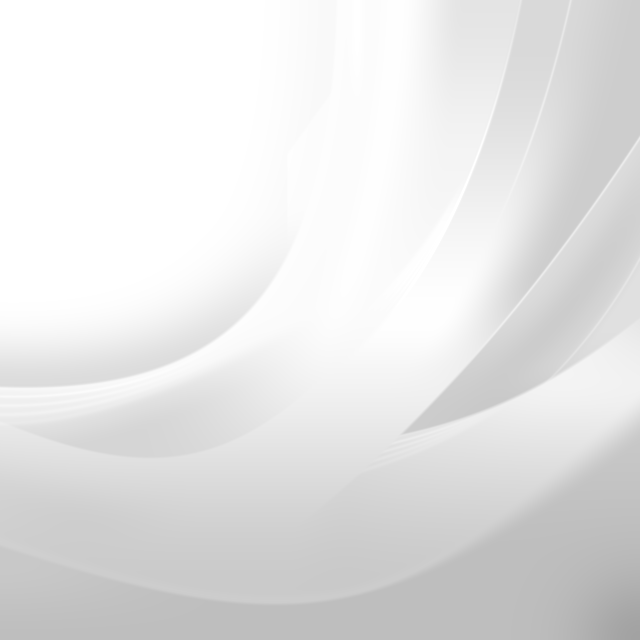
Write a WebGL 1 fragment shader that draws this background.

```glsl
precision highp float;
// Soft pale ribbons sweeping from the top right round to the lower left.
// Every ribbon edge is a conic arc with a signed distance; each layer is
// a smooth grey tone masked by those arcs, finished with thin highlights.

uniform vec2 u_resolution;

#define SWEEP_LIGHT 0.985
#define SWEEP_DARK 0.79
#define LENS_GREY 0.835
#define FOLD_GREY 0.785
#define CURTAIN_GREY 0.805
#define FLOOR_GREY 0.745
#define HAIR_WIDTH 0.0019
#define FAN_LINES 5

float cross2(vec2 a, vec2 b) { return a.x * b.y - a.y * b.x; }

// Signed distance to the conic from a to c pulled towards b by weight w;
// positive on the side of b. Uses the implicit barycentric form.
float arc(vec2 p, vec2 a, vec2 b, vec2 c, float w) {
  vec2 u = a - b, v = c - b, q = p - b;
  float area = cross2(u, v);
  float s = cross2(q, v) / area;
  float t = cross2(u, q) / area;
  vec2 gradS = vec2(v.y, -v.x) / area;
  vec2 gradT = vec2(-u.y, u.x) / area;
  float m = 1.0 - s - t, k = 4.0 * w * w;
  vec2 grad = -2.0 * m * (gradS + gradT) - k * (t * gradS + s * gradT);
  return (m * m - k * s * t) / max(length(grad), 0.001);
}

float mask(float d, float soft) {
  float w = soft + 1.0 / min(u_resolution.x, u_resolution.y);
  return smoothstep(-w, w, d);
}

float glow(float d, float width) { return exp(-d * d / (width * width)); }

// Several hairlines fanned out across a varying spread
float fan(float d, float spread) {
  float sum = 0.0;
  for (int i = 0; i < FAN_LINES; i++) {
    float k = float(i) / float(FAN_LINES - 1);
    sum += glow(d - spread * k, HAIR_WIDTH * (1.0 + k)) * (1.0 - 0.5 * k);
  }
  return min(sum, 1.0);
}

void main() {
  vec2 p = gl_FragCoord.xy / u_resolution;

  // Ribbon edges
  float inner = arc(p, vec2(0.0, 0.395), vec2(0.521, 0.375), vec2(0.527, 1.026), 1.17);
  float lensTop = arc(p, vec2(0.0, 0.3385), vec2(0.17, 0.336), vec2(0.443, 0.479), 1.0);
  float lensBase = arc(p, vec2(0.0, 0.342), vec2(0.307, 0.215), vec2(0.521, 0.427), 1.3);
  float veil = arc(p, vec2(0.634, 1.0), vec2(0.622, 0.70), vec2(0.521, 0.453), 1.0);
  float strand = arc(p, vec2(0.814, 1.0), vec2(0.751, 0.685), vec2(0.612, 0.512), 1.0);
  float curtain = arc(p, vec2(0.892, 1.0), vec2(0.8385, 0.759), vec2(0.742, 0.583), 1.0);
  float fold = arc(p, vec2(1.0, 0.785), vec2(0.788, 0.4635), vec2(0.56, 0.258), 1.0);
  float crease = arc(p, vec2(1.0, 0.596), vec2(0.9375, 0.482), vec2(0.846, 0.3945), 1.0);
  float shelf = arc(p, vec2(0.521, 0.303), vec2(0.788, 0.331), vec2(1.0, 0.505), 1.1);
  float hem = arc(p, vec2(0.0, 0.147), vec2(0.56, -0.038), vec2(1.0, 0.349), 1.75);

  // Broad sweep, white across the middle and grey towards the bottom
  float tone = mix(SWEEP_DARK, SWEEP_LIGHT, smoothstep(0.07, 0.52, p.y));
  tone -= 0.02 * glow(lensBase - 0.1, 0.05) * (1.0 - smoothstep(0.1, 0.32, p.x));

  // Upper veils
  float veilShade = mix(0.03, 0.09, smoothstep(0.75, 1.0, p.y)) * smoothstep(0.5, 0.8, p.y);
  tone -= veilShade * smoothstep(0.0, 0.09, veil);
  tone += 0.012 * glow(veil + 0.015, 0.025) * smoothstep(0.4, 0.6, p.y);
  tone += 0.015 * glow(p.x - 0.558, 0.01) * smoothstep(0.8, 0.95, p.y);
  float strandTone = mix(1.0, 0.85, smoothstep(0.48, 0.95, p.y));
  tone = mix(tone, strandTone, mask(strand, 0.004) * smoothstep(0.42, 0.52, p.y));
  float strandFade = smoothstep(0.5, 0.65, p.y) * (1.0 - 0.5 * smoothstep(0.75, 1.0, p.y));
  tone += 0.07 * glow(strand, HAIR_WIDTH) * strandFade;
  float strandFan = smoothstep(0.5, 0.58, p.y) * (1.0 - smoothstep(0.65, 0.74, p.y));
  tone += 0.025 * fan(strand, -0.12 * max(0.76 - p.y, 0.0)) * strandFan;
  tone = mix(tone, CURTAIN_GREY, smoothstep(-0.005, 0.1, curtain) * smoothstep(0.36, 0.58, p.y));
  tone += 0.06 * glow(curtain, HAIR_WIDTH) * smoothstep(0.62, 0.85, p.y);

  // Grey lens at the left
  float lensTone = mix(0.88, LENS_GREY, smoothstep(0.0, 0.05, lensTop));
  float lens = mask(lensTop, 0.012) * mask(-lensBase, 0.001);
  tone = mix(tone, lensTone, lens * (1.0 - smoothstep(0.2, 0.52, p.x)));

  // Bright rim, left streaks and the white field they enclose
  float rimWidth = mix(0.006, 0.022, smoothstep(0.0, 0.4, p.x));
  tone = mix(tone, 1.0, 0.65 * exp(-max(inner, 0.0) / rimWidth));
  float streaks = fan(inner, inner - lensTop) * mask(inner, 0.0);
  tone += 0.035 * streaks * (1.0 - smoothstep(0.08, 0.4, p.x));
  float shade = smoothstep(-0.18, 0.0, inner);
  float field = 1.0 - shade * shade * mix(0.14, 0.025, smoothstep(0.4, 0.68, p.y));
  // Faint facet with an upright left side and a slanted top
  float facetTop = dot(p - vec2(0.449, 0.759), vec2(0.814, -0.581));
  float facet = mask(p.x - 0.449, 0.0) * smoothstep(0.6, 0.68, p.y);
  field += 0.012 * facet * mask(facetTop, 0.001);
  tone = mix(field, tone, mask(inner, 0.002));

  // Dark fold at the right, above the shelf ribbon
  float foldSide = mask(fold, 0.0015);
  float foldTone = mix(mix(0.80, 0.86, smoothstep(0.35, 0.55, p.y)), FOLD_GREY, smoothstep(0.0, 0.08, fold));
  foldTone += 0.05 * smoothstep(-0.07, 0.0, crease) * smoothstep(0.36, 0.44, p.y);
  foldTone = mix(foldTone, 0.88, mask(crease, 0.012) * smoothstep(0.38, 0.5, p.y));
  foldTone += 0.04 * glow(crease, HAIR_WIDTH);
  float ribbon = mask(shelf, 0.002) * foldSide;
  tone += 0.045 * ribbon * exp(-max(shelf, 0.0) / 0.05) * smoothstep(0.72, 1.0, p.x);
  tone -= 0.018 * ribbon * exp(-max(fold, 0.0) / 0.08) * smoothstep(0.45, 0.56, p.x);
  tone = mix(tone, foldTone, foldSide * mask(-shelf, 0.002));
  tone += 0.09 * glow(fold, HAIR_WIDTH) * smoothstep(0.36, 0.55, p.y);
  float shelfFan = fan(shelf, 0.18 * max(0.82 - p.x, 0.0));
  tone += 0.045 * shelfFan * foldSide * (1.0 - smoothstep(0.65, 0.82, p.x));

  // Floor below the hem, darkest in the corner
  float floorTone = FLOOR_GREY + 0.04 * (1.0 - smoothstep(0.0, 0.4, p.x)) * smoothstep(0.0, 0.12, p.y);
  floorTone += 0.05 * smoothstep(0.12, 0.4, p.y) - 0.11 * glow(length(p - vec2(1.0, 0.0)), 0.1);
  tone += 0.012 * glow(hem + 0.006, 0.008) * (1.0 - smoothstep(0.6, 0.8, p.x));
  float hemSoftness = mix(0.002, 0.03, smoothstep(0.55, 1.0, p.x));
  tone = mix(tone, floorTone, mask(hem, hemSoftness));

  gl_FragColor = vec4(vec3(clamp(tone, 0.0, 1.0)), 1.0);
}
```
